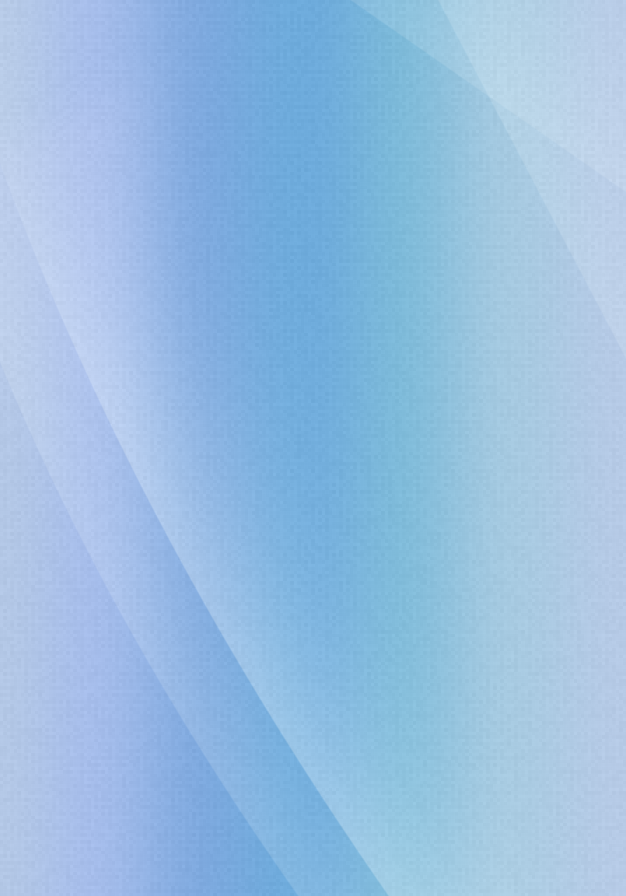
Write a WebGL 2 fragment shader that draws this background.

```glsl
#version 300 es
precision highp float;

uniform vec2 u_resolution;
out vec4 outColor;

float hash(vec2 cell) {
    return fract(sin(dot(cell, vec2(127.1, 311.7))) * 43758.5453);
}

// Translucent sheet: crisp where d crosses zero, fading out over reach
float veil(float d, float reach) {
    float soft = fwidth(d) * 0.8;
    return smoothstep(-soft, soft, d) * exp(-pow(max(d, 0.0) / reach, 1.4));
}

// Horizontal sweep from pale lavender through blue and teal to pale grey blue
vec3 sweep(float x) {
    vec3 c = mix(vec3(0.70, 0.78, 0.90), vec3(0.65, 0.74, 0.92), smoothstep(0.0, 0.16, x));
    c = mix(c, vec3(0.49, 0.66, 0.87), smoothstep(0.13, 0.35, x));
    c = mix(c, vec3(0.43, 0.67, 0.86), smoothstep(0.30, 0.48, x));
    c = mix(c, vec3(0.49, 0.73, 0.85), smoothstep(0.49, 0.66, x));
    c = mix(c, vec3(0.65, 0.79, 0.88), smoothstep(0.62, 0.83, x));
    return mix(c, vec3(0.71, 0.79, 0.90), smoothstep(0.80, 1.0, x));
}

void main() {
    vec2 p = gl_FragCoord.xy / u_resolution;
    float x = p.x;
    float down = 1.0 - p.y;
    vec3 color = sweep(x);

    // Soft light in the upper left
    float haze = smoothstep(-0.03, 0.06, down + 0.35 * x - 0.15);
    haze *= (1.0 - smoothstep(0.10, 0.32, x)) * (1.0 - smoothstep(0.2, 0.6, down));
    color = mix(color, vec3(0.75, 0.80, 0.95), 0.3 * haze);

    // Two curved sheets rising from the lower left
    float u = down - 0.182;
    float upper = x - u * (0.521 + 0.291 * u);
    float v = down - 0.404;
    float lower = x - v * (0.589 + 0.353 * v);
    vec3 glow = vec3(0.93, 0.97, 0.99);
    color = mix(color, glow, 0.25 * veil(upper, 0.19) * smoothstep(0.1, 0.5, down));
    color = mix(color, glow, 0.07 * veil(upper, 0.12));
    color = mix(color, glow, 0.17 * veil(lower, 0.14));

    // Two crossing sheets in the upper right
    float slant = 0.487 * (x - 0.56) - down;
    float steep = x - 0.70 - 0.75 * down;
    color = mix(color, glow, 0.15 * veil(slant, 0.17));
    color = mix(color, glow, 0.17 * veil(steep, 0.17));

    // Woven grain
    vec2 thread = p * vec2(179.0, 256.0);
    float weave = sin(thread.x * 3.14159) + sin(thread.y * 3.14159);
    float grain = hash(floor(thread)) - 0.5;
    color += 0.004 * weave + 0.024 * grain;

    outColor = vec4(clamp(color, 0.0, 1.0), 1.0);
}
```
